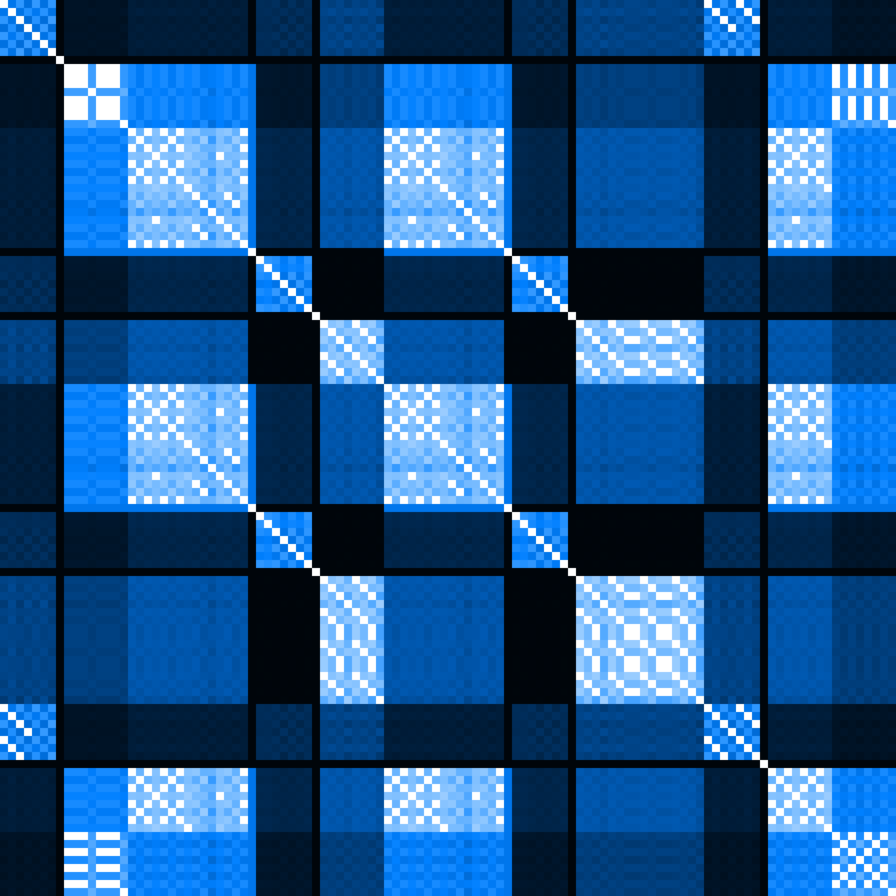
Give the GLSL for this pattern, as a three.js fragment shader.

```glsl
// Self-similarity matrix of a stepped sequence: 14 bars of 8 steps.
// Each cell compares its row step with its column step; equal steps are white,
// related families are blue, and strangers and rests fall to black.
varying vec2 vUv;

const float STEPS = 112.0;
const float BAR = 8.0;
const float SOFTNESS = 0.1;     // edge blend, in cells
const float TEXTURE = 0.3;      // contrast between steps of a block
const float REST_LEVEL = 0.02;
const float CADENCE_LEVEL = 0.6;

// Step families
const float FAM_A = 0.0;
const float FAM_B = 1.0;
const float FAM_C = 2.0;
const float FAM_E = 3.0;
const float FAM_F = 4.0;
const float REST = 5.0;
const float CADENCE = 6.0;

// Kinship of each family with B, C, E, F
const vec4 KIN_A = vec4(0.09, 0.14, 0.22, 0.34);
const vec4 KIN_B = vec4(0.72, 0.62, 0.10, 0.30);
const vec4 KIN_C = vec4(0.0, 0.78, 0.18, 0.41);
const vec4 KIN_E = vec4(0.0, 0.0, 0.66, 0.02);
const float KIN_AA = 0.66;
const float KIN_FF = 0.80;

const vec3 BLACK = vec3(0.0, 0.005, 0.01);
const vec3 AZURE = vec3(0.0, 0.5, 1.0);
const vec3 WHITE = vec3(1.0);
const float AZURE_STOP = 0.65;

float hash(float n) {
  return fract(sin(n * 12.989 + 4.1) * 4375.85);
}

bool same(float a, float b) {
  return abs(a - b) < 0.5;
}

// Order of bars: A B C D E F C D E F F A C B
float barKind(float bar) {
  if (bar < 5.5) return bar;
  if (bar < 9.5) return bar - 4.0;
  if (bar < 10.5) return 5.0;
  if (bar < 11.5) return 0.0;
  return bar < 12.5 ? 2.0 : 1.0;
}

// Family and token of one step
vec2 stepAt(float index) {
  float bar = floor((index + 0.5) / BAR);
  float k = index - bar * BAR;
  float kind = barKind(bar);
  float beat = mod(k, 4.0);
  bool last = same(k, 7.0);
  bool odd = mod(k, 2.0) > 0.5;

  if (same(kind, 0.0)) {
    if (last) return vec2(REST, bar);
    return vec2(FAM_A, bar > 5.0 ? beat : k);
  }
  if (same(kind, 1.0)) {
    if (last) return vec2(FAM_B, 7.0);
    if (bar > 5.0) return vec2(FAM_B, odd ? 10.0 + beat : 0.0);
    return vec2(FAM_B, same(k, 3.0) ? 3.0 : 0.0);
  }
  if (same(kind, 2.0)) {
    if (last) return vec2(FAM_C, 7.0);
    return vec2(FAM_C, odd ? beat : 0.0);
  }
  if (same(kind, 3.0)) {
    if (last) return vec2(CADENCE, 0.0);
    if (same(k, 3.0)) return vec2(FAM_C, 3.0);
    return vec2(FAM_C, same(k, 6.0) ? 0.0 : 10.0 + beat);
  }
  if (same(kind, 4.0)) return last ? vec2(REST, 20.0) : vec2(FAM_E, k);
  if (last && !same(bar, 9.0)) return vec2(FAM_F, 7.0);
  bool held = bar * BAR + k > 77.5 && same(beat, 3.0);
  return vec2(FAM_F, held ? 2.0 : beat);
}

float kinship(float a, float b) {
  float low = min(a, b);
  float high = max(a, b);
  if (high < 0.5) return KIN_AA;
  if (low > 3.5) return KIN_FF;
  vec4 row = low < 0.5 ? KIN_A : low < 1.5 ? KIN_B : low < 2.5 ? KIN_C : KIN_E;
  vec4 pick = 1.0 - step(0.5, abs(vec4(1.0, 2.0, 3.0, 4.0) - high));
  return dot(row, pick);
}

// Scalar used for the fine weave: token parity plus a little chance
float timbre(vec2 s) {
  return 0.5 * mod(s.y, 2.0) + 0.5 * hash(s.y + 31.0 * s.x);
}

vec3 cellColor(vec2 cell) {
  cell = clamp(cell, 0.0, STEPS - 1.0);
  vec2 a = stepAt(cell.x);
  vec2 b = stepAt(cell.y);
  float level;
  if (same(a.x, b.x) && same(a.y, b.y)) level = 1.0;
  else if (same(a.x, REST) || same(b.x, REST)) level = REST_LEVEL;
  else if (max(a.x, b.x) > 5.5) {
    float other = min(a.x, b.x);
    level = other > 0.5 && other < 2.5 ? CADENCE_LEVEL : REST_LEVEL;
  } else {
    float gap = abs(timbre(a) - timbre(b));
    level = kinship(a.x, b.x) * (1.0 + TEXTURE * (0.36 - gap));
  }
  vec3 shade = mix(BLACK, AZURE, min(level / AZURE_STOP, 1.0));
  return mix(shade, WHITE, clamp((level - AZURE_STOP) / (1.0 - AZURE_STOP), 0.0, 1.0));
}

void main() {
  // Rows count down from the top; neighbouring cells blend at their edges
  vec2 p = vec2(vUv.x, 1.0 - vUv.y) * STEPS - 0.5;
  vec2 cell = floor(p);
  vec2 f = smoothstep(0.5 - SOFTNESS, 0.5 + SOFTNESS, p - cell);
  vec3 top = mix(cellColor(cell), cellColor(cell + vec2(1.0, 0.0)), f.x);
  vec3 bottom = mix(cellColor(cell + vec2(0.0, 1.0)), cellColor(cell + 1.0), f.x);
  gl_FragColor = vec4(mix(top, bottom, f.y), 1.0);
}
```
